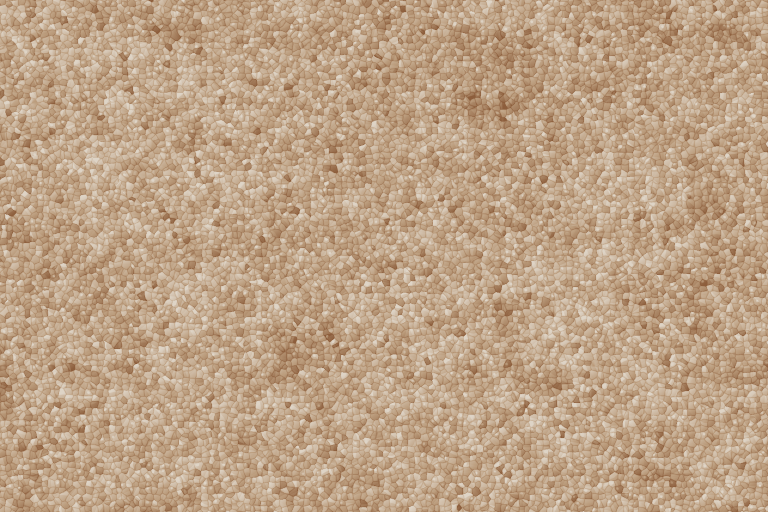
Write a WebGL 1 fragment shader that draws this texture.

```glsl
precision highp float;
// A flat bed of pale, sugar-like sand grains under soft light from the upper left.
// A weighted cellular pattern forms the grains; each gets a tone, a facet, a
// shaded rim and sometimes a glint, over faint broad hollows.

uniform vec2 u_resolution;

const float GRAINS_PER_HEIGHT = 84.0;
const vec2 LIGHT_DIRECTION = vec2(-0.6, 0.8);
const vec3 SHADOW_COLOR = vec3(0.62, 0.46, 0.33);
const vec3 SAND_COLOR = vec3(0.735, 0.615, 0.49);
const vec3 BRIGHT_COLOR = vec3(0.82, 0.75, 0.67);

float hash(vec2 p) {
  return fract(sin(dot(p, vec2(127.1, 311.7))) * 43758.5453);
}

vec2 hash2(vec2 p) {
  return vec2(hash(p), hash(p + vec2(37.2, 17.9)));
}

float noise(vec2 p) {
  vec2 cell = floor(p);
  vec2 f = fract(p);
  f = f * f * (3.0 - 2.0 * f);
  float low = mix(hash(cell), hash(cell + vec2(1.0, 0.0)), f.x);
  float high = mix(hash(cell + vec2(0.0, 1.0)), hash(cell + 1.0), f.x);
  return mix(low, high, f.y);
}

// Finds the nearest grain: xy = offset from its centre, z = gap to the next one.
vec3 nearestGrain(vec2 p, out vec2 id) {
  vec2 cell = floor(p);
  vec2 offset = vec2(0.0);
  float nearest = 8.0;
  float second = 8.0;
  id = cell;
  for (int y = -1; y <= 1; y++) {
    for (int x = -1; x <= 1; x++) {
      vec2 candidate = cell + vec2(float(x), float(y));
      vec2 centre = candidate + 0.08 + 0.84 * hash2(candidate);
      vec2 delta = p - centre;
      float d = length(delta) * mix(0.82, 1.2, hash(candidate + 71.3));
      if (d < nearest) {
        second = nearest;
        nearest = d;
        offset = delta;
        id = candidate;
      } else {
        second = min(second, d);
      }
    }
  }
  return vec3(offset, second - nearest);
}

// Brightness of one grain: own tone, slope, flat facet, dark rim and glint.
float grainTone(vec2 p) {
  vec2 id;
  vec3 grain = nearestGrain(p, id);
  float angle = 6.2832 * hash(id + 5.1);
  vec2 facetDirection = vec2(cos(angle), sin(angle));
  float facet = smoothstep(-0.03, 0.08, dot(grain.xy, facetDirection));
  float rim = 1.0 - smoothstep(0.0, 0.25, grain.z);
  float pit = step(0.93, hash(id + 23.7));
  float glintSize = length(grain.xy - 0.15 * LIGHT_DIRECTION);
  float glint = step(0.86, hash(id + 49.4)) * (1.0 - smoothstep(0.12, 0.3, glintSize));

  float tone = 0.68 + 0.66 * (hash(id + 11.8) - 0.5);
  tone += 0.32 * dot(grain.xy, LIGHT_DIRECTION);
  tone += 0.30 * hash(id + 31.6) * facet;
  return tone - 0.38 * rim - 0.40 * pit + 0.38 * glint;
}

// Broad unevenness with a few darker hollows.
float bedTone(vec2 p) {
  float waves = 0.14 * (noise(p * 5.0) - 0.5) + 0.20 * (noise(p * 21.0 + 8.3) - 0.5);
  float hollow = smoothstep(0.68, 0.95, noise(p * vec2(11.0, 15.0) + 41.0));
  return waves - 0.22 * hollow;
}

vec3 sandColor(float tone) {
  vec3 lower = mix(SHADOW_COLOR, SAND_COLOR, max(tone, -0.3) * 2.0);
  vec3 upper = mix(SAND_COLOR, BRIGHT_COLOR, min(tone, 1.3) * 2.0 - 1.0);
  return mix(lower, upper, step(0.5, tone));
}

void main() {
  vec2 p = gl_FragCoord.xy / u_resolution.y;
  float pixel = 1.0 / u_resolution.y;
  vec2 warp = vec2(noise(p * 120.0), noise(p * 120.0 + 63.0)) - 0.5;
  vec3 color = vec3(0.0);
  float bed = bedTone(p);

  // Four samples per pixel smooth the grain edges.
  for (int y = 0; y < 2; y++) {
    for (int x = 0; x < 2; x++) {
      vec2 shift = (vec2(float(x), float(y)) - 0.5) * 0.5 * pixel;
      vec2 grainPoint = (p + shift) * GRAINS_PER_HEIGHT + 0.2 * warp;
      color += 0.25 * sandColor(grainTone(grainPoint) + bed);
    }
  }
  gl_FragColor = vec4(color, 1.0);
}
```
